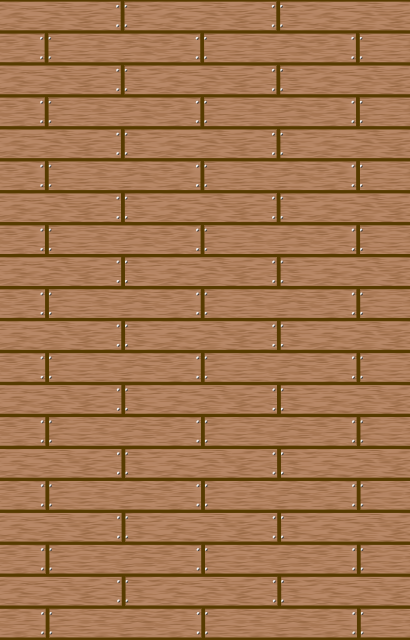
Write a WebGL 2 fragment shader that draws this texture.

```glsl
#version 300 es
precision highp float;
// Staggered wooden planks with dark seams and a steel nail near each corner.
// Planks come from a shifted repeat, grain from stretched cellular noise,
// seams and nails from distances. All lengths are in canvas heights.

#define PLANK vec2(0.2432, 0.04993)      // plank pitch, across and down
#define SEAM_HALF vec2(0.0030, 0.0026)   // half widths of the seams
#define FIRST_JOINT 0.1915               // upright joint in the top row
#define STAGGER 0.489                    // shift of odd rows, in planks
#define LEAN 0.0018                      // drift of the joints down the canvas
#define NAIL_START vec2(0.0049, 0.0100)  // nail inset from left and top seams
#define NAIL_END vec2(0.0078, 0.0096)    // nail inset from right and bottom seams
#define NAIL_RADIUS 0.0023
#define FINE_GRAIN vec2(0.034, 0.0030)   // cell size of the soft streaks
#define DARK_GRAIN vec2(0.046, 0.0048)   // cell size of the dark streaks

uniform vec2 u_resolution;
out vec4 fragColor;

const vec3 WOOD_LIGHT = vec3(0.715, 0.525, 0.395);
const vec3 WOOD_MID = vec3(0.665, 0.475, 0.335);
const vec3 WOOD_DARK = vec3(0.57, 0.39, 0.245);
const vec3 SEAM_COLOR = vec3(0.34, 0.23, 0.0);
const vec3 STEEL_LIGHT = vec3(0.96);
const vec3 STEEL_DARK = vec3(0.25, 0.23, 0.22);

vec2 hash2(vec2 p) {
    vec2 k = vec2(dot(p, vec2(127.1, 311.7)), dot(p, vec2(269.5, 183.3)));
    return fract(sin(k) * 43758.55);
}

// Distance to the nearest jittered cell point
float cellular(vec2 p, float seed) {
    vec2 cell = floor(p);
    float nearest = 2.0;
    for (int y = -1; y <= 1; y++) {
        for (int x = -1; x <= 1; x++) {
            vec2 c = cell + vec2(x, y);
            nearest = min(nearest, length(c + hash2(c + seed) - p));
        }
    }
    return nearest;
}

// Coverage of a shape from its signed distance, one pixel soft
float coverage(float d) {
    return clamp(0.5 - d * u_resolution.y, 0.0, 1.0);
}

vec3 woodGrain(vec2 p, float seed) {
    p.y += 0.0005 * sin(p.x * 95.0 + seed) + 0.0003 * sin(p.x * 210.0 + p.y * 160.0);
    float soft = 1.0 - smoothstep(0.22, 0.52, cellular(p / FINE_GRAIN, seed));
    float dark = 1.0 - smoothstep(0.08, 0.32, cellular(p / DARK_GRAIN, seed + 31.0));
    vec3 wood = mix(WOOD_LIGHT, WOOD_MID, soft);
    wood += 0.008 * sin(p.y * 420.0 + 2.0 * sin(p.x * 32.0 + seed));
    return mix(wood, WOOD_DARK, 0.65 * dark);
}

// Domed head lit from the upper left; offset runs right and down
vec3 nailHead(vec2 offset) {
    float shade = dot(offset, vec2(0.75, 0.66)) / NAIL_RADIUS;
    return mix(STEEL_LIGHT, STEEL_DARK, smoothstep(-0.35, 0.75, shade));
}

void main() {
    vec2 p = gl_FragCoord.xy / u_resolution.y;
    p.y = 1.0 - p.y;

    // Position inside the plank, from its upper left seam
    float oddRow = mod(floor(p.y / PLANK.y), 2.0);
    p.x -= FIRST_JOINT + LEAN * p.y - oddRow * STAGGER * PLANK.x;
    vec2 local = mod(p, PLANK);

    vec3 color = woodGrain(local, 7.0 + 12.0 * oddRow);

    // Nail of the nearest corner
    vec2 nail = mix(NAIL_START, PLANK - NAIL_END, step(PLANK * 0.5, local));
    vec2 offset = local - nail;
    color = mix(color, nailHead(offset), coverage(length(offset) - NAIL_RADIUS));

    // Seams around the plank
    vec2 edge = min(local, PLANK - local) - SEAM_HALF;
    color = mix(color, SEAM_COLOR, coverage(min(edge.x, edge.y)));

    fragColor = vec4(color, 1.0);
}
```
